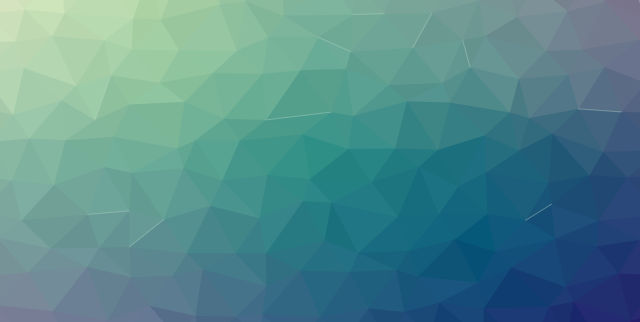
A WebGL 2 fragment shader for this background:

```glsl
#version 300 es
precision highp float;
// Low-poly backdrop: a staggered, jittered lattice is split into flat triangles.
// Each triangle takes its colour from a smooth gradient mesh at its middle point,
// with a slight random tint; a few edges carry a pale hairline.
uniform vec2 u_resolution;
out vec4 fragColor;

const vec2 CELL = vec2(0.138, 0.1036);   // lattice spacing, canvas height = 1
const vec2 ORIGIN = vec2(0.026, 0.036);  // lattice offset
const vec2 JITTER = vec2(0.62, 0.62);    // full range, in cells
const float TINT = 0.036;
const float HAIRLINE_RATE = 0.035;
const vec3 HAIRLINE = vec3(0.72, 0.84, 0.78);

vec2 hash2(vec2 p) {
  vec3 q = fract(p.xyx * vec3(0.1031, 0.1030, 0.0973));
  q += dot(q, q.yzx + 33.33);
  return fract((q.xx + q.yz) * q.zy);
}

// Five evenly spaced colours blended along t in 0..1
vec3 ramp(vec3 a, vec3 b, vec3 c, vec3 d, vec3 e, float t) {
  float s = clamp(t, 0.0, 1.0) * 4.0;
  vec3 col = mix(a, b, clamp(s, 0.0, 1.0));
  col = mix(col, c, clamp(s - 1.0, 0.0, 1.0));
  col = mix(col, d, clamp(s - 2.0, 0.0, 1.0));
  return mix(col, e, clamp(s - 3.0, 0.0, 1.0));
}

// Gradient mesh: pale green upper left, teal centre, indigo lower right
vec3 gradientMesh(vec2 uv) {
  vec3 top = ramp(vec3(0.84, 0.90, 0.75), vec3(0.68, 0.83, 0.65),
    vec3(0.49, 0.70, 0.61), vec3(0.47, 0.61, 0.59), vec3(0.49, 0.46, 0.56), uv.x);
  vec3 upper = ramp(vec3(0.70, 0.83, 0.69), vec3(0.58, 0.78, 0.62),
    vec3(0.37, 0.65, 0.57), vec3(0.36, 0.57, 0.56), vec3(0.38, 0.42, 0.53), uv.x);
  vec3 middle = ramp(vec3(0.53, 0.72, 0.64), vec3(0.40, 0.66, 0.58),
    vec3(0.16, 0.55, 0.52), vec3(0.10, 0.42, 0.49), vec3(0.18, 0.30, 0.46), uv.x);
  vec3 lower = ramp(vec3(0.47, 0.62, 0.61), vec3(0.36, 0.56, 0.57),
    vec3(0.13, 0.46, 0.51), vec3(0.03, 0.35, 0.48), vec3(0.13, 0.22, 0.45), uv.x);
  vec3 bottom = ramp(vec3(0.49, 0.50, 0.60), vec3(0.37, 0.45, 0.56),
    vec3(0.17, 0.36, 0.50), vec3(0.08, 0.25, 0.46), vec3(0.14, 0.12, 0.42), uv.x);
  return ramp(bottom, lower, middle, upper, top, uv.y);
}

// Lattice point: odd rows shift by half a cell, then every point is jittered
vec2 latticePoint(vec2 id) {
  vec2 stagger = vec2(0.5 * mod(id.y, 2.0), 0.0);
  return ORIGIN + CELL * (id + stagger + (hash2(id + 41.0) - 0.5) * JITTER);
}

// Signed distance to the line a-b, positive on its right
float lineDistance(vec2 p, vec2 a, vec2 b) {
  vec2 ab = b - a;
  return dot(p - a, vec2(ab.y, -ab.x)) / length(ab);
}

float segmentDistance(vec2 p, vec2 a, vec2 b) {
  vec2 ab = b - a;
  return length(p - a - ab * clamp(dot(p - a, ab) / dot(ab, ab), 0.0, 1.0));
}

// Counter-clockwise triangle: rgb weighted by its coverage, coverage in alpha
vec4 facet(vec2 p, vec2 a, vec2 b, vec2 c, float aspect, float pixel, float rnd) {
  float d = max(lineDistance(p, a, b), max(lineDistance(p, b, c), lineDistance(p, c, a)));
  float cover = clamp(0.5 - d / pixel, 0.0, 1.0);
  vec2 middlePoint = (a + b + c) / 3.0;
  vec3 col = gradientMesh(middlePoint / vec2(aspect, 1.0)) + (rnd - 0.5) * TINT;
  return vec4(col, 1.0) * cover;
}

void main() {
  float pixel = 1.0 / u_resolution.y;
  float aspect = u_resolution.x * pixel;
  vec2 p = gl_FragCoord.xy * pixel;
  vec2 base = floor((p - ORIGIN) / CELL);
  vec4 sum = vec4(0.0);
  float hairline = 0.0;

  for (int y = -1; y <= 1; y++) {
    for (int x = -1; x <= 1; x++) {
      vec2 id = base + vec2(x, y);
      vec2 a = latticePoint(id);
      vec2 b = latticePoint(id + vec2(1.0, 0.0));
      vec2 c = latticePoint(id + vec2(1.0, 1.0));
      vec2 d = latticePoint(id + vec2(0.0, 1.0));
      vec2 rnd = hash2(id + 113.0);

      // Split the quad along its shorter diagonal
      bool split = distance(a, c) < distance(b, d);
      sum += facet(p, a, b, split ? c : d, aspect, pixel, rnd.x);
      sum += facet(p, split ? a : b, c, d, aspect, pixel, rnd.y);

      // Sparse hairlines on the lower and left edges
      vec2 lit = step(hash2(id + 271.0), vec2(HAIRLINE_RATE));
      vec2 dist = vec2(segmentDistance(p, a, b), segmentDistance(p, a, d));
      vec2 glow = lit * clamp(1.0 - dist / max(pixel, 0.0026), 0.0, 1.0);
      hairline = max(hairline, max(glow.x, glow.y));
    }
  }

  vec3 col = sum.rgb / max(sum.a, 0.001);
  fragColor = vec4(mix(col, HAIRLINE, 0.4 * hairline), 1.0);
}
```
